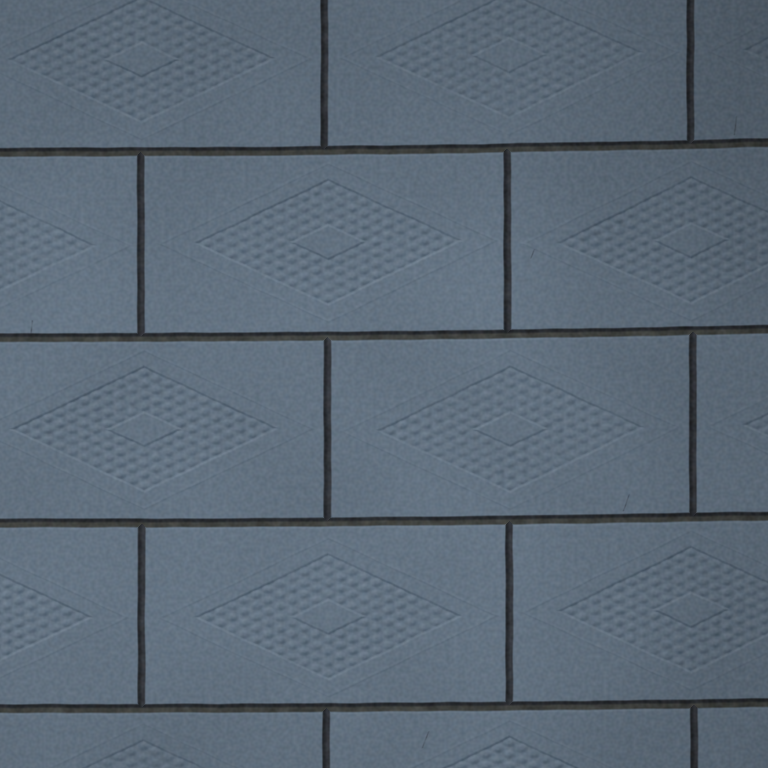
Reproduce this texture procedurally as a three.js fragment shader.

```glsl
// Blue-grey wall tiles in running bond, each embossed with a studded diamond.
#define TILE vec2(0.4766, 0.2415)
#define ORIGIN vec2(0.186, 0.0794)
#define JOINT_HALF vec2(0.0048, 0.0056)
#define DIAMOND vec2(0.172, 0.081)
#define STUDS 11.0
#define INNER 0.273
#define OUTER 1.27
#define RELIEF 0.075
#define GRAIN 0.032
#define SOFT 0.0016
#define GLAZE vec3(0.383, 0.440, 0.497)

varying vec2 vUv;

float hash(vec2 p) {
  vec3 h = fract(p.xyx * vec3(0.1031, 0.1030, 0.0973));
  h += dot(h, h.yzx + 33.33);
  return fract((h.x + h.y) * h.z);
}

float gradDot(vec2 cell, vec2 offset) {
  float a = 6.2832 * hash(cell);
  return dot(vec2(cos(a), sin(a)), offset);
}

// Gradient noise, roughly -0.7 to 0.7
float noise(vec2 p) {
  vec2 i = floor(p), f = fract(p);
  vec2 w = f * f * f * (f * (f * 6.0 - 15.0) + 10.0);
  vec2 e = vec2(1.0, 0.0);
  float low = mix(gradDot(i, f), gradDot(i + e, f - e), w.x);
  float high = mix(gradDot(i + e.yx, f - e.yx), gradDot(i + 1.0, f - 1.0), w.x);
  return mix(low, high, w.y);
}

float inside(float d, float blur) {
  return 1.0 - smoothstep(-blur, blur, d);
}

// Recessed diamond with studs, raised centre and a faint outer ridge
float emboss(vec2 q) {
  vec2 d = q / DIAMOND;
  float r = abs(d.x) + abs(d.y);
  float unit = 1.0 / length(1.0 / DIAMOND);
  float panel = inside((r - 1.0) * unit, 0.002);
  panel *= 1.0 - inside((r - INNER) * unit, 0.002);

  vec2 c = fract(vec2(d.x + d.y, d.x - d.y) * STUDS * 0.5 + 0.5) - 0.5;
  vec2 stud = vec2(c.x + c.y, c.x - c.y) * DIAMOND / STUDS;
  float bump = 1.0 - smoothstep(0.001, 0.0068, length(stud * vec2(0.75, 1.0)));
  float ridge = inside(abs(r - OUTER) * unit - 0.0012, 0.0015);
  return panel * (0.62 * bump - 0.6) + 0.14 * ridge;
}

// Sparse short scratches and pits
float scratches(vec2 p) {
  vec2 g = p * 8.0, id = floor(g);
  vec2 centre = 0.25 + 0.5 * vec2(hash(id + 3.1), hash(id + 7.7));
  vec2 s = (fract(g) - centre) / 8.0;
  s.x -= s.y * (hash(id + 1.9) - 0.2) * 0.6;
  float len = mix(0.001, 0.013, hash(id + 5.3));
  s.y -= clamp(s.y, -len, len);
  float mark = inside(length(s) - 0.0008, 0.0015);
  return mark * step(0.82, hash(id + 11.4)) * (0.6 + 0.6 * noise(p * 160.0));
}

void main() {
  // Courses rise slightly toward the right
  vec2 p = vUv;
  p.y -= mix(0.007, 0.014, p.y) * p.x * p.x - 0.002;
  p += 0.0011 * vec2(noise(p * 23.0), noise(p * 23.0 + 40.0));

  // Running bond layout with uneven upright joints
  vec2 g = (p - ORIGIN) / TILE;
  float row = floor(g.y);
  g.x -= 0.5 * mod(row, 2.0);
  vec2 id = vec2(floor(g.x), row);
  vec2 q = (fract(g) - 0.5) * TILE;
  float upright = floor(g.x + 0.5);
  vec2 toJoint = (g - floor(g + 0.5)) * TILE;
  toJoint.x -= 0.007 * (hash(vec2(upright, row) + 20.0) - 0.5);
  vec2 gap = abs(toJoint) - JOINT_HALF;
  float joint = inside(min(gap.x, gap.y), SOFT);

  // Glaze: tile tint, cloudy tone and grain
  float tint = 1.0 + 0.035 * (hash(id + 50.0) - 0.5) + 0.04 * noise(p * 7.0);
  vec3 colour = GLAZE * tint;
  float grain = noise(vUv * 210.0) + 0.6 * noise(vUv * 97.0 + 9.0);
  vec3 chroma = vec3(noise(vUv * 130.0 + 15.0), 0.0, noise(vUv * 130.0 + 70.0));

  // Relief lit from the upper left
  vec2 toLight = vec2(-0.0012, 0.0026);
  vec2 centred = q - 0.006 * (vec2(hash(id + 61.0), hash(id + 67.0)) - 0.5);
  float slope = emboss(centred) - emboss(centred + toLight);
  slope *= slope < 0.0 ? 1.15 : 0.65;
  float wear = 0.85 + 0.3 * hash(id + 80.0) + 0.5 * noise(p * 28.0);
  colour += RELIEF * wear * slope * 1.6;

  // Pale upper rims and dark scratches
  float rim = inside(abs(toJoint.y + JOINT_HALF.y + 0.002) - 0.001, 0.0015);
  colour += 0.022 * rim;
  colour = mix(colour, vec3(0.20, 0.22, 0.25), 0.65 * clamp(scratches(p), 0.0, 1.0));

  // Grout, shadowed under the tile above and beside the tile at left
  vec3 shadow = vec3(0.145, 0.155, 0.17);
  vec3 bed = mix(vec3(0.245, 0.252, 0.242), shadow, smoothstep(-0.001, 0.003, toJoint.y));
  vec3 side = mix(shadow, vec3(0.205, 0.215, 0.235), smoothstep(-0.003, 0.002, toJoint.x));
  vec3 grout = gap.y < gap.x ? bed : side;
  grout *= 1.0 + 0.25 * noise(p * 60.0);
  colour = mix(colour, grout, joint);

  // Light falls off toward the top and the right
  float light = 1.02 - 0.11 * smoothstep(0.55, 1.0, vUv.y);
  light -= 0.14 * smoothstep(0.6, 1.05, vUv.x) + 0.05 * smoothstep(0.25, 0.0, vUv.y);
  colour = colour * light + GRAIN * (grain + 0.4 * chroma);
  gl_FragColor = vec4(clamp(colour, 0.0, 1.0), 1.0);
}
```
